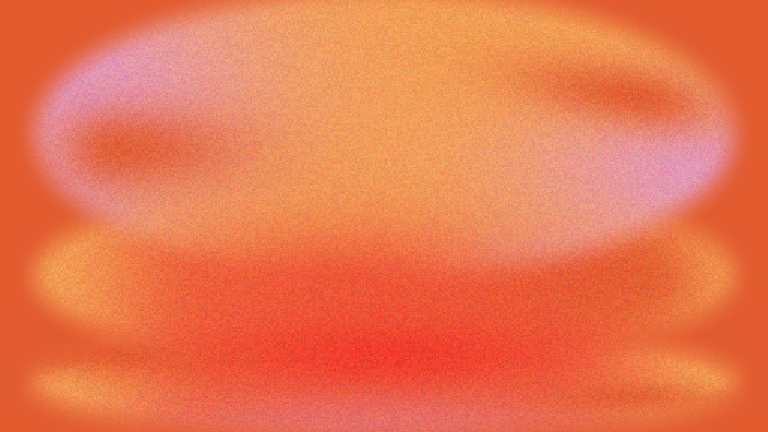
Reproduce this background procedurally as a WebGL 1 fragment shader.

```glsl
precision highp float;

uniform vec2 u_resolution;

const vec3 RUST = vec3(0.885, 0.36, 0.19);
const vec3 ORANGE = vec3(0.95, 0.62, 0.33);
const vec3 CORAL = vec3(0.925, 0.39, 0.24);
const vec3 RED = vec3(0.945, 0.22, 0.17);
const vec3 PINK = vec3(0.90, 0.44, 0.43);
const vec3 LILAC = vec3(0.89, 0.59, 0.73);

// Sine-free hash giving one value per colour channel
vec3 hash3(vec2 cell) {
  vec3 h = fract(cell.xyx * vec3(0.1031, 0.1030, 0.0973));
  h += dot(h, h.yxz + 33.33);
  return fract((h.xxy + h.yzz) * h.zyx);
}

// Gaussian spot with separate radii
float glow(vec2 p, vec2 center, vec2 radius) {
  vec2 d = (p - center) / radius;
  return exp(-dot(d, d));
}

// Gaussian spot with different reach to the left and right
float comet(vec2 p, vec2 center, vec2 reach, float height) {
  float side = p.x < center.x ? reach.x : reach.y;
  return glow(p, center, vec2(side, height));
}

// Coverage of an ellipse with a blurred rim
float softEllipse(vec2 p, vec2 center, vec2 radius) {
  vec2 q = (p - center) / radius;
  float k = length(q);
  float dist = k * (k - 1.0) / max(length(q / radius), 0.001);
  return 1.0 - smoothstep(-0.05, 0.045, dist);
}

void main() {
  vec2 p = gl_FragCoord.xy / u_resolution.y;
  p.x += 0.5 * (16.0 / 9.0 - u_resolution.x / u_resolution.y);
  float spread = abs(p.x - 0.89) / 0.81;

  // Bottom ellipse
  float bottomCover = softEllipse(p, vec2(0.89, 0.115), vec2(0.81, 0.135));
  vec3 bottom = mix(CORAL, ORANGE, smoothstep(0.45, 0.95, spread));
  bottom = mix(bottom, PINK, glow(p, vec2(0.87, 0.0), vec2(0.5, 0.1)));
  bottom = mix(bottom, RUST, 0.8 * glow(p, vec2(1.47, 0.08), vec2(0.2, 0.035)));
  bottom = mix(bottom, RUST, 0.9 * glow(p, vec2(0.27, 0.18), vec2(0.28, 0.05)));
  vec3 color = mix(RUST, bottom, bottomCover);

  // Middle ellipse
  float middleCover = softEllipse(p, vec2(0.89, 0.363), vec2(0.81, 0.22));
  vec3 middle = mix(CORAL, ORANGE, smoothstep(0.5, 0.98, spread));
  middle = mix(middle, RUST, 0.9 * comet(p, vec2(1.48, 0.355), vec2(0.3, 0.15), 0.13));
  color = mix(color, middle, middleCover);

  // Red heat between the lower ellipses
  color = mix(color, RED, 0.35 * glow(p, vec2(0.88, 0.36), vec2(0.42, 0.15)));
  color = mix(color, RED, 0.9 * glow(p, vec2(0.9, 0.178), vec2(0.42, 0.085)));

  // Top ellipse: orange core, lilac flanks, rust hollows
  float topCover = softEllipse(p, vec2(0.89, 0.69), vec2(0.81, 0.335));
  vec3 top = mix(ORANGE, LILAC, glow(p, vec2(0.17, 0.8), vec2(0.42, 0.28)));
  top = mix(top, LILAC, 0.8 * glow(p, vec2(0.14, 0.53), vec2(0.17, 0.13)));
  top = mix(top, LILAC, glow(p, vec2(1.66, 0.6), vec2(0.42, 0.17)));
  top = mix(top, LILAC, 0.65 * glow(p, vec2(1.36, 0.37), vec2(0.3, 0.1)));
  top = mix(top, RUST, 0.95 * comet(p, vec2(0.27, 0.655), vec2(0.13, 0.29), 0.095));
  vec2 tilted = vec2(p.x, p.y + 0.16 * (p.x - 1.48));
  top = mix(top, RUST, 0.95 * comet(tilted, vec2(1.48, 0.775), vec2(0.28, 0.16), 0.07));
  float melt = glow(p, vec2(0.78, 0.33), vec2(0.46, 0.16));
  color = mix(color, top, topCover * (1.0 - melt));

  // Film grain, only inside the shapes
  vec3 grain = hash3(floor(p * 288.0)) - 0.5;
  float cover = max(topCover, max(middleCover, bottomCover));
  color += grain * 0.1 * cover;

  gl_FragColor = vec4(clamp(color, 0.0, 1.0), 1.0);
}
```
